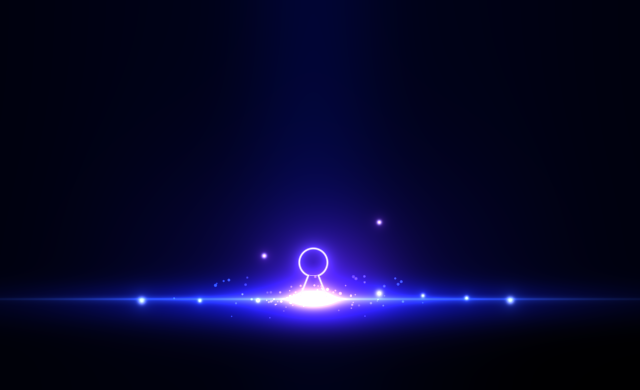
This background is drawn by a WebGL 1 fragment shader. Its source:

```glsl
precision highp float;
// Glowing keyhole on a bright horizon, with a soft beam, flares and drifting sparks.

uniform vec2 u_resolution;

const vec3 NIGHT = vec3(0.0, 0.006, 0.085);
const vec3 BEAM = vec3(0.004, 0.014, 0.115);
const vec3 INDIGO = vec3(0.035, 0.018, 0.20);
const vec3 VIOLET = vec3(0.20, 0.06, 0.36);
const vec3 HAZE = vec3(0.03, 0.05, 0.42);
const vec3 AZURE = vec3(0.22, 0.42, 0.90);
const vec3 LAVENDER = vec3(0.62, 0.52, 0.95);
const vec3 ORCHID = vec3(0.60, 0.25, 0.85);

const vec2 BASE = vec2(-0.017, 0.233); // keyhole foot on the horizon

vec2 hash2(float n) {
  return fract(sin(n * vec2(12.9898, 78.233) + vec2(1.7, 4.1)) * 4375.85);
}

// Gaussian glow with separate reach above and below its centre.
float dome(vec2 p, float width, float up, float down) {
  vec2 q = p / vec2(width, p.y > 0.0 ? up : down);
  return exp(-dot(q, q));
}

// Small bright core inside a soft halo.
vec3 spark(vec2 p, float size, vec3 tint) {
  float r = length(p) / size;
  return vec3(exp(-r * r)) + tint * 0.65 * exp(-r * 0.65);
}

// Signed distance to an upright trapezoid: half widths at foot and top.
float trapezoid(vec2 p, float foot, float top, float halfHeight) {
  vec2 k1 = vec2(top, halfHeight);
  vec2 k2 = vec2(top - foot, 2.0 * halfHeight);
  p.x = abs(p.x);
  vec2 cap = vec2(p.x - min(p.x, p.y < 0.0 ? foot : top), abs(p.y) - halfHeight);
  vec2 side = p - k1 + k2 * clamp(dot(k1 - p, k2) / dot(k2, k2), 0.0, 1.0);
  float inside = (side.x < 0.0 && cap.y < 0.0) ? -1.0 : 1.0;
  return inside * sqrt(min(dot(cap, cap), dot(side, side)));
}

float keyhole(vec2 p) {
  float head = length(p - vec2(0.0, 0.094)) - 0.036;
  float stem = trapezoid(p - vec2(0.0, 0.032), 0.036, 0.012, 0.031);
  return min(head, stem);
}

// Night sky, vertical beam and the dome of light over the horizon.
vec3 backdrop(vec2 p) {
  float ground = smoothstep(0.02, -0.12, p.y);
  float corner = ground * smoothstep(0.1, 0.65, p.x);
  vec3 c = NIGHT * (1.0 - 0.4 * ground) * (1.0 - 0.85 * corner);
  c *= 1.0 - 0.35 * smoothstep(0.35, 0.85, abs(p.x));
  c += BEAM * exp(-p.x * p.x / 0.034) * (1.0 - 0.6 * ground);
  c += INDIGO * dome(p, 0.42, 0.34, 0.10);
  c += VIOLET * dome(p - vec2(0.035, 0.03), 0.17, 0.16, 0.09);
  return c;
}

// Layered horizontal glow, thin streak and white hot centre.
vec3 horizon(vec2 p) {
  vec3 c = HAZE * dome(p, 0.62, 0.040, 0.060);
  c += HAZE * 0.6 * dome(p, 0.36, 0.065, 0.075);
  c += AZURE * 0.55 * dome(p, 0.48, 0.009, 0.012);
  c += AZURE * 0.55 * dome(p, 0.62, 0.003, 0.003);
  c += LAVENDER * 0.65 * dome(p, 0.17, 0.019, 0.019);
  c += VIOLET * 0.9 * dome(p, 0.12, 0.06, 0.06);
  return c + dome(p, 0.055, 0.030, 0.025);
}

// Three flares to the left and four to the right along the horizon.
vec3 flares(vec2 p) {
  vec3 c = vec3(0.0);
  for (int i = 0; i < 7; i++) {
    float n = float(i);
    float k = n - 3.0;
    vec2 spot = k < 0.0 ? vec2(-0.440 + 0.149 * n, -0.004)
                        : vec2(0.169 + 0.112 * k, 0.015 - 0.006 * k);
    float size = 0.0065 + 0.0025 * cos(n * 2.1);
    c += spark(p - spot, size, AZURE) * 0.75;
  }
  return c;
}

// Fine round particles, densest near the keyhole.
vec3 particles(vec2 p, float pixel) {
  vec3 c = vec3(0.0);
  for (int i = 0; i < 84; i++) {
    vec2 a = hash2(float(i) + 1.0);
    vec2 b = hash2(float(i) + 101.0);
    float spread = a.x * 2.0 - 1.0;
    float x = spread * mix(0.16, 0.55, b.x * b.x * abs(spread));
    float y = mix(-0.042, 0.062, (a.y + b.y) * 0.5) + 0.02 * (a.y - 0.5);
    float radius = mix(0.0012, 0.0036, b.y * b.y);
    float d = length(p - vec2(x, y)) - radius;
    vec3 tint = mix(AZURE, LAVENDER, smoothstep(0.25, 0.08, abs(x)));
    c += tint * (0.35 + 0.5 * b.x) * smoothstep(pixel, -pixel, d);
  }
  return c;
}

void main() {
  float pixel = 1.0 / u_resolution.y;
  vec2 p = (gl_FragCoord.xy - vec2(0.5 * u_resolution.x, 0.0)) * pixel - BASE;

  vec3 color = backdrop(p) + horizon(p) + flares(p) + particles(p, pixel);
  color += spark(p - vec2(0.169, 0.197), 0.0058, ORCHID) * 0.85;
  color += spark(p - vec2(-0.126, 0.111), 0.0058, ORCHID) * 0.85;

  // Neon outline and its halo
  float edge = abs(keyhole(p));
  color += vec3(0.24, 0.16, 0.50) * exp(-edge / 0.016);
  float line = smoothstep(0.0022 + pixel, 0.0022 - pixel, edge);
  color = mix(color, vec3(1.0, 0.97, 1.0), line);

  gl_FragColor = vec4(clamp(color, 0.0, 1.0), 1.0);
}
```
